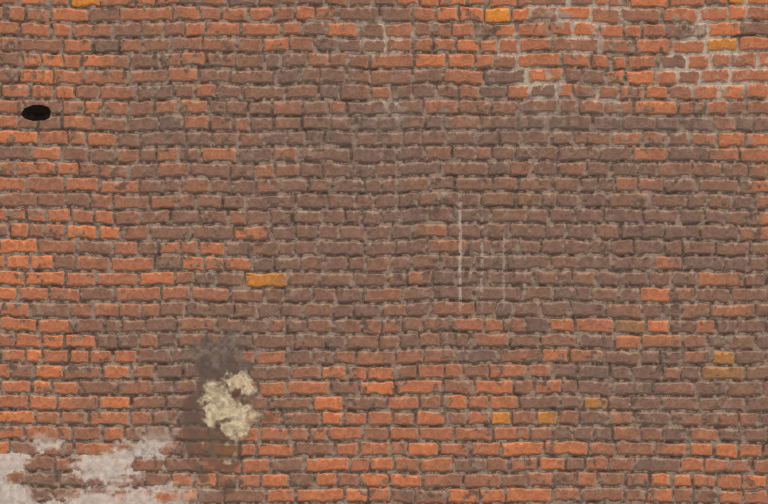
A Shadertoy shader for this texture:

```glsl
// Weathered red brick wall with uneven bond, soot, pale paint and a crumbled repair.

const float COURSES = 32.4;  // brick courses over the canvas height
const float GROUP = 4.6;     // length of a group of two or three bricks, in courses

float hash(vec2 p) {
    return fract(sin(dot(p, vec2(127.1, 311.7))) * 43758.5);
}

float noise(vec2 p) {
    vec2 i = floor(p), f = fract(p);
    f = f * f * (3.0 - 2.0 * f);
    return mix(mix(hash(i), hash(i + vec2(1, 0)), f.x),
               mix(hash(i + vec2(0, 1)), hash(i + vec2(1, 1)), f.x), f.y);
}

float fbm(vec2 p) {
    float sum = 0.0, amp = 0.533;
    for (int i = 0; i < 4; i++) {
        sum += amp * noise(p);
        p = p * 2.03 + 17.3;
        amp *= 0.5;
    }
    return sum;
}

// Soft elliptical mask with a ragged edge
float patchMask(vec2 p, vec2 center, vec2 radius) {
    float ragged = (fbm(p * 35.0) - 0.5) * 1.3;
    return 1.0 - smoothstep(0.8, 1.1, length((p - center) / radius) + ragged);
}

// Signed distance to the nearest brick in x, its identity in yz
vec3 brick(vec2 q) {
    float row = floor(q.y);
    float x = q.x / GROUP + hash(vec2(row, 7.0)) * 9.0;
    x += 0.2 * noise(vec2(x * 1.3, row * 5.0));
    float f = fract(x);
    vec2 cell = vec2(floor(x), row);

    // Split the group into two long bricks or three short ones
    bool three = hash(cell + 31.0) < 0.55;
    float jitter = (hash(cell) - 0.5) * 0.12;
    float a = three ? 0.33 + jitter : 0.5 + 2.0 * jitter;
    float b = three ? 0.67 + (hash(cell + 5.0) - 0.5) * 0.12 : 1.0;
    float lo = f < a ? 0.0 : f < b ? a : b;
    float hi = f < a ? a : f < b ? b : 1.0;

    vec2 id = vec2(cell.x + lo, row);
    vec2 local = vec2((f - 0.5 * (lo + hi)) * GROUP, fract(q.y) - 0.5);
    local.y += (hash(id + 3.0) - 0.5) * 0.06 + local.x * (hash(id + 9.0) - 0.5) * 0.07;
    vec2 size = vec2((hi - lo) * GROUP * 0.5, 0.5) - 0.2 - 0.05 * hash(id + 2.0);
    vec2 e = abs(local) - size;
    float d = length(max(e, 0.0)) + min(max(e.x, e.y), 0.0) - 0.11;
    return vec3(d, id);
}

void mainImage(out vec4 fragColor, in vec2 fragCoord) {
    vec2 p = fragCoord / iResolution.y;
    float aa = COURSES / iResolution.y;
    vec2 q = p * COURSES;
    q.y += 0.25 * (noise(q * vec2(0.25, 0.1)) - 0.5);
    q += 0.14 * (vec2(noise(q * 2.0), noise(q * 2.0 + 40.0)) - 0.5);

    float grain = fbm(q * 4.0);
    float fine = noise(q * 9.0);
    float soot = fbm(p * vec2(3.0, 5.0) + 4.0);
    vec3 b = brick(q);
    float rough = (grain - 0.5) * 0.24;
    float face = 1.0 - smoothstep(-aa, aa, b.x + rough);

    // Regional wear: sooty middle, smeared band, pale joints high up
    float middle = exp(-dot((p - vec2(1.0, 0.53)) * vec2(1.2, 3.0), (p - vec2(1.0, 0.53)) * vec2(1.2, 3.0)));
    float band = exp(-pow((p.y - 0.755) / 0.027, 2.0)) * smoothstep(0.1, 0.8, p.x);
    float grime = smoothstep(0.42, 0.75, soot + 0.14 * middle + 0.25 * (hash(b.yz + 8.0) - 0.5));
    float paleTop = smoothstep(0.65, 0.85, p.y) * smoothstep(0.6, 0.85, p.x);

    // Mortar
    vec3 mortar = mix(vec3(0.37, 0.30, 0.26), vec3(0.57, 0.48, 0.41), smoothstep(0.25, 0.75, grain));
    mortar = mix(mortar, vec3(0.74, 0.67, 0.60), paleTop * 0.8 * smoothstep(0.45, 0.7, fbm(p * 14.0)));

    // Fired clay, each brick with its own tone
    float tone = hash(b.yz + 13.0);
    vec3 clay = mix(vec3(0.53, 0.39, 0.32), vec3(0.66, 0.42, 0.31), smoothstep(0.0, 0.45, tone));
    clay = mix(clay, vec3(0.75, 0.45, 0.30), smoothstep(0.5, 1.0, tone));
    clay = mix(clay, vec3(0.80, 0.50, 0.23), step(0.988, hash(b.yz + 21.0)));
    clay = mix(clay, vec3(0.47, 0.38, 0.33), grime * 0.8);
    clay *= 0.82 + 0.24 * grain + 0.12 * fine;
    clay = mix(clay, mortar, smoothstep(0.6, 0.72, fbm(q * 1.5 + 9.0)) * 0.75);

    vec3 color = mix(mortar, clay, face);
    color = mix(color, vec3(0.48, 0.40, 0.35) * (0.75 + 0.5 * grain), band * 0.65);

    // Light from above: bright upper edges and dark joints under the bricks
    float relief = brick(q + vec2(0.03, 0.13)).x - b.x;
    float edge = 1.0 - smoothstep(0.03, 0.14, abs(b.x + rough));
    color *= 1.0 + clamp(relief, -0.13, 0.13) * edge * 1.7;
    color *= 1.0 - 0.22 * (1.0 - face) * smoothstep(0.55, 0.75, fbm(q * 1.2 + 60.0));

    // Flaking white paint in the lower left corner
    float paint = smoothstep(0.44, 0.30, p.x) * smoothstep(0.17, 0.10, p.y);
    paint *= smoothstep(0.43, 0.62, fbm(p * vec2(10.0, 24.0) + 2.0) + 0.12 * (grain - 0.5) + 0.07 * (1.0 - face));
    color = mix(color, vec3(0.80, 0.74, 0.69) * (0.85 + 0.25 * grain), paint * 0.85);

    // Lime runs
    for (int i = 0; i < 4; i++) {
        float k = float(i), x = 0.913 + 0.043 * k + 0.002 * (noise(vec2(p.y * 30.0, k)) - 0.5);
        float run = smoothstep(0.005, 0.001, abs(p.x - x)) * smoothstep(0.36, 0.42, p.y) * smoothstep(0.63 - 0.03 * k, 0.57 - 0.03 * k, p.y);
        color = mix(color, vec3(0.74, 0.67, 0.61), run * (0.65 - 0.13 * k) * smoothstep(0.25, 0.6, grain));
    }

    // Cement smear, crumbled plaster and a missing brick end
    color = mix(color, vec3(0.45, 0.39, 0.35) * (0.7 + 0.5 * grain), 0.8 * patchMask(p, vec2(0.44, 0.29), vec2(0.06, 0.05)));
    color = mix(color, vec3(0.36, 0.29, 0.25), 0.6 * patchMask(p, vec2(0.44, 0.16), vec2(0.075, 0.13)));
    float plaster = patchMask(p, vec2(0.456, 0.18), vec2(0.05, 0.09)) * smoothstep(0.36, 0.5, fbm(p * 28.0 + 5.0));
    color = mix(color, vec3(0.79, 0.70, 0.57) * (0.65 + 0.55 * grain), plaster);
    color *= 1.0 - 0.8 * patchMask(p, vec2(0.077, 0.776), vec2(0.027, 0.014));

    fragColor = vec4(clamp(color, 0.0, 1.0), 1.0);
}
```
